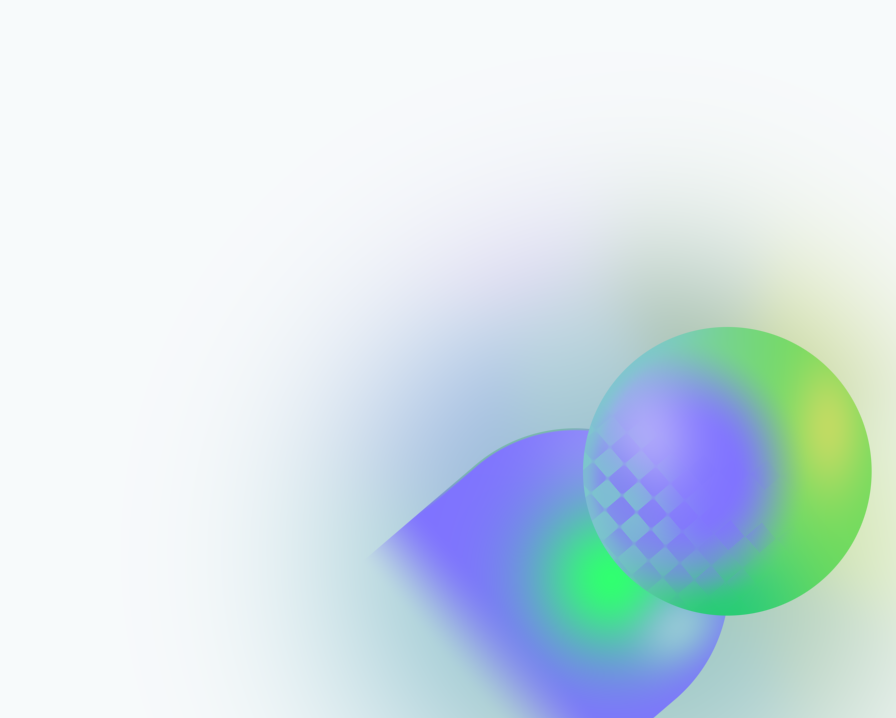
A Shadertoy shader for this background:

```glsl
// A glossy gradient sphere resting on a tilted capsule, over a wide soft halo.
// The halo blends scattered tints by inverse distance; the two shapes are
// distance functions coloured with gaussian spots and a tilted checker.

// Lengths are in canvas heights, origin at the lower left.
const vec3 PAPER = vec3(0.97, 0.98, 0.985);
const vec2 AXIS = vec2(0.76, 0.65);          // direction of the tilt
const vec2 HALO_CENTER = vec2(0.863, 0.218);
const float HALO_RADIUS = 0.407;

const vec2 CAPSULE_CENTER = vec2(0.801, 0.189);
const float CAPSULE_RADIUS = 0.2145;
const vec3 VIOLET = vec3(0.50, 0.45, 1.0);
const vec3 CAPSULE_RIM = vec3(0.48, 0.72, 0.68);
const vec3 NEON_GREEN = vec3(0.19, 1.0, 0.44);
const vec3 PALE_AQUA = vec3(0.60, 0.80, 0.84);

const vec2 SPHERE_CENTER = vec2(1.013, 0.3436);
const float SPHERE_RADIUS = 0.201;
const vec3 TEAL = vec3(0.48, 0.79, 0.79);
const vec3 LIME = vec3(0.45, 0.86, 0.37);
const vec3 EMERALD = vec3(0.14, 0.80, 0.45);
const vec3 YELLOW = vec3(0.75, 0.86, 0.39);
const vec3 LILAC = vec3(0.71, 0.69, 0.98);
const vec3 CHECK_DARK = vec3(0.50, 0.51, 0.94);
const vec2 CHECK_ORIGIN = vec2(0.868, 0.332);
const float CHECK_SIZE = 0.031;

const int TINTS = 9;
const vec2 TINT_POS[TINTS] = vec2[TINTS](
    vec2(0.684, 0.674), vec2(0.651, 0.463), vec2(0.782, 0.463),
    vec2(0.489, 0.137), vec2(0.993, 0.617), vec2(1.140, 0.593),
    vec2(1.238, 0.267), vec2(1.140, 0.072), vec2(1.042, 0.039));
const vec3 TINT_COLOR[TINTS] = vec3[TINTS](
    vec3(0.68, 0.64, 0.88), vec3(0.55, 0.68, 0.86), vec3(0.61, 0.77, 0.81),
    vec3(0.58, 0.77, 0.81), vec3(0.47, 0.62, 0.54), vec3(0.65, 0.75, 0.24),
    vec3(0.77, 0.87, 0.57), vec3(0.67, 0.79, 0.69), vec3(0.61, 0.78, 0.79));

// Gaussian spot, 1 at its centre
float spot(vec2 p, vec2 center, vec2 size) {
    vec2 d = (p - center) / size;
    return exp(-dot(d, d));
}

// Coordinates along and across the tilt
vec2 tilt(vec2 p) {
    return vec2(dot(p, AXIS), dot(p, vec2(-AXIS.y, AXIS.x)));
}

vec3 halo(vec2 p) {
    vec3 sum = vec3(0.0);
    float total = 0.0;
    for (int i = 0; i < TINTS; i++) {
        vec2 d = p - TINT_POS[i];
        float weight = 1.0 / pow(dot(d, d) + 0.01, 2.0);
        sum += weight * TINT_COLOR[i];
        total += weight;
    }
    float strength = exp(-pow(distance(p, HALO_CENTER) / HALO_RADIUS, 3.0));
    return mix(PAPER, sum / total, strength);
}

// Capsule with its lower left end dissolving; alpha in w
vec4 capsule(vec2 p, float aa) {
    vec2 q = tilt(p - CAPSULE_CENTER);
    float dist = length(vec2(max(q.x, 0.0), q.y)) - CAPSULE_RADIUS;
    vec3 color = mix(VIOLET, LILAC, 0.35 * spot(p, vec2(0.84, 0.38), vec2(0.1)));
    color = mix(color, NEON_GREEN, spot(p, vec2(0.852, 0.194), vec2(0.11)));
    color = mix(color, PALE_AQUA, 0.85 * spot(q, vec2(0.069, -0.142), vec2(0.06, 0.045)));
    float rim = smoothstep(-0.004, -0.001, dist) * smoothstep(0.10, 0.18, q.y);
    color = mix(color, CAPSULE_RIM, rim * smoothstep(-0.12, 0.0, q.x));
    float alpha = smoothstep(aa, -aa, dist) * smoothstep(-0.21, -0.095, q.x);
    return vec4(color, alpha);
}

// Checker on the left flank, plus faint stray cells nearer the middle
vec3 addChecks(vec3 color, vec2 p, vec2 q, float aa) {
    vec2 g = tilt(p - CHECK_ORIGIN) / CHECK_SIZE;
    float soft = aa / CHECK_SIZE;
    vec2 wave = cos(3.14159 * g);
    float checker = smoothstep(-2.0 * soft, 2.0 * soft, wave.x * wave.y);
    float flank = spot(tilt(q), tilt(vec2(-0.72, -0.22)), vec2(0.26, 0.50));
    color = mix(color, mix(TEAL, CHECK_DARK, checker), 0.75 * flank);
    color = mix(color, CHECK_DARK, 0.3 * checker * spot(q, vec2(-0.2, -0.7), vec2(0.3, 0.12)));

    vec2 cell = floor(g + 0.5);
    vec2 inside = 0.5 - abs(g - cell);
    float chosen = 1.0 - step(0.5, mod(cell.x + cell.y + 3.0, 4.0));
    float stray = chosen * smoothstep(0.0, soft, min(inside.x, inside.y));
    return mix(color, VIOLET, 0.5 * stray * spot(q, vec2(0.0, -0.3), vec2(0.25, 0.35)));
}

vec4 sphere(vec2 p, float aa) {
    vec2 q = (p - SPHERE_CENTER) / SPHERE_RADIUS;
    vec3 color = mix(TEAL, LIME, smoothstep(-0.9, 0.75, q.x));
    color = mix(color, EMERALD, 0.95 * spot(q, vec2(-0.05, -1.0), vec2(0.65, 0.5)));
    color = mix(color, YELLOW, spot(q, vec2(0.70, 0.30), vec2(0.26, 0.48)));
    float body = length((q - vec2(-0.27, -0.02)) / vec2(0.85, 0.95));
    color = mix(color, VIOLET, smoothstep(1.0, 0.35, body));
    color = mix(color, LILAC, 0.85 * spot(q, vec2(-0.56, 0.24), vec2(0.33, 0.45)));
    color = addChecks(color, p, q, aa);
    float rim = smoothstep(0.86, 1.0, length(q)) * smoothstep(0.1, -0.8, q.x);
    color = mix(color, TEAL, 0.6 * rim * smoothstep(-0.8, -0.2, q.y));
    float alpha = smoothstep(aa, -aa, (length(q) - 1.0) * SPHERE_RADIUS);
    return vec4(color, alpha);
}

void mainImage(out vec4 fragColor, in vec2 fragCoord) {
    vec2 p = fragCoord / iResolution.y;
    float aa = 0.8 / iResolution.y;
    vec4 back = capsule(p, aa);
    vec4 front = sphere(p, aa);
    vec3 color = mix(halo(p), back.rgb, back.a);
    fragColor = vec4(mix(color, front.rgb, front.a), 1.0);
}
```
